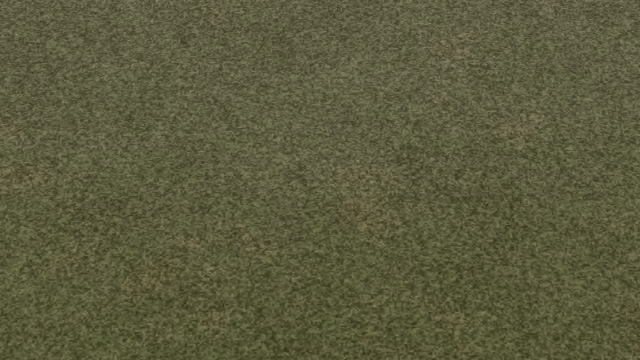
Reproduce this texture procedurally as a WebGL 2 fragment shader.

```glsl
#version 300 es
precision highp float;
precision highp int;
// Short, worn turf seen at a slant: fine blades, faint mottling, straw patches.

uniform vec2 u_resolution;
out vec4 fragColor;

const vec3 NEAR_TURF = vec3(0.334, 0.334, 0.212);
const vec3 FAR_TURF = vec3(0.378, 0.371, 0.273);
const vec3 STRAW_SHIFT = vec3(0.040, 0.020, 0.014);
const vec3 GREEN_SHIFT = vec3(-0.006, 0.007, -0.012);
const vec3 FLECK_SHIFT = vec3(0.09, 0.09, 0.065);
const vec2 BLADE_DENSITY = vec2(165.0, 205.0);  // cells per canvas height
const vec2 TUFT_DENSITY = vec2(82.0, 118.0);
const float FLECK_DENSITY = 95.0;
const float FLECK_SHARE = 0.03;
const float FAR_SHRINK = 0.24;
const float BLADE_CONTRAST = 0.170;
const float TUFT_CONTRAST = 0.100;
const float MOTTLE_CONTRAST = 0.042;

float hash(vec2 cell, uint seed) {
    uvec2 q = uvec2(ivec2(cell)) * uvec2(1597u, 3413u);
    uint h = (q.x ^ (q.y * 2699u) ^ (seed * 7919u)) * 40503u;
    h = (h ^ (h >> 15)) * 73471u;
    h = (h ^ (h >> 13)) * 92821u;
    h ^= h >> 16;
    return float(h & 65535u) / 65535.0;
}

// Smooth value noise, centred on zero
float noise(vec2 p, uint seed) {
    vec2 cell = floor(p);
    vec2 f = fract(p);
    f = f * f * (3.0 - 2.0 * f);
    float low = mix(hash(cell, seed), hash(cell + vec2(1, 0), seed), f.x);
    float high = mix(hash(cell + vec2(0, 1), seed), hash(cell + vec2(1, 1), seed), f.x);
    return mix(low, high, f.y) - 0.5;
}

float fbm(vec2 p, uint seed) {
    float sum = 0.0;
    float weight = 0.5;
    for (uint i = 0u; i < 4u; i++) {
        sum += weight * noise(p, seed + i);
        p = mat2(1.6, 0.9, -0.9, 1.6) * p + 3.7;
        weight *= 0.58;
    }
    return sum;
}

// Sparse soft dots, one candidate per cell
float flecks(vec2 p, float share, uint seed) {
    vec2 cell = floor(p);
    vec2 centre = 0.3 + 0.4 * vec2(hash(cell, seed), hash(cell, seed + 1u));
    vec2 offset = (fract(p) - centre) * vec2(0.8, 1.2);
    float present = step(hash(cell, seed + 2u), share);
    return present * (1.0 - smoothstep(0.08, 0.3, length(offset)));
}

void main() {
    vec2 uv = gl_FragCoord.xy / u_resolution.y;
    float aspect = u_resolution.x / u_resolution.y;

    // Slanted ground: features shrink towards the top
    vec2 ground = vec2((uv.x - 0.5 * aspect) * (1.0 + FAR_SHRINK * uv.y),
                       uv.y + FAR_SHRINK * uv.y * uv.y);

    // Blades bent by a small warp, over coarser tufts
    vec2 warp = 0.005 * vec2(noise(ground * 60.0, 1u), noise(ground * 60.0, 2u));
    vec2 bent = ground + warp;
    float blade = noise(bent * BLADE_DENSITY, 3u);
    float tuft = noise(bent * TUFT_DENSITY, 4u);
    float mottle = fbm(ground * vec2(7.0, 11.0), 5u);
    float broad = fbm(ground * vec2(1.7, 2.6), 11u);

    // Base tone fades from rich green to greyer far turf
    vec3 colour = mix(NEAR_TURF, FAR_TURF, smoothstep(-0.1, 1.0, uv.y + 0.2 * broad));
    float tone = BLADE_CONTRAST * blade + TUFT_CONTRAST * tuft;
    tone += MOTTLE_CONTRAST * (mottle + 0.5 * broad);

    // Ragged straw patches and greener growth
    float ragged = fbm(ground * vec2(4.2, 6.5) + 7.3, 17u) + 0.16 * tuft + 0.12 * blade;
    float straw = smoothstep(0.12, 0.40, ragged);
    float green = smoothstep(-0.1, 0.3, fbm(ground * vec2(14.0, 19.0), 23u) + 0.4 * tuft);
    colour += STRAW_SHIFT * straw;
    colour += GREEN_SHIFT * green * (1.0 - straw) * (1.0 - 0.5 * uv.y);

    // Pale tips scattered over the surface
    float tip = flecks(bent * FLECK_DENSITY, FLECK_SHARE, 31u);
    colour += vec3(1.0, 1.0, 0.90) * tone + FLECK_SHIFT * tip;

    fragColor = vec4(clamp(colour, 0.0, 1.0), 1.0);
}
```
